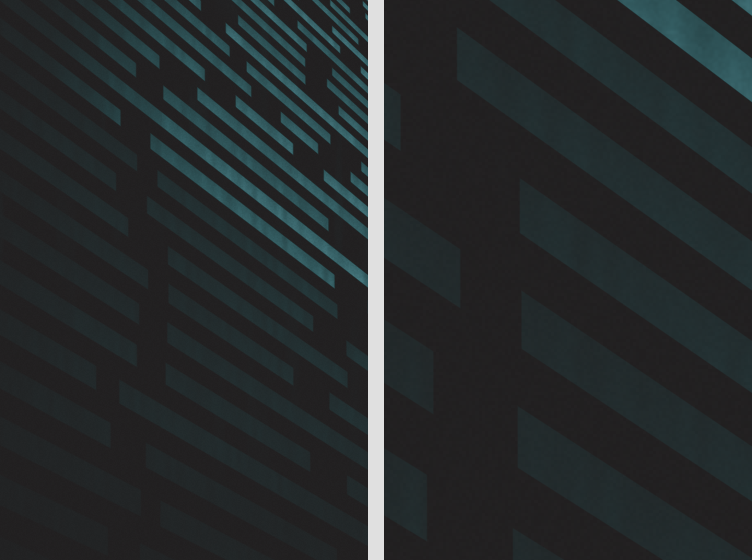
Left, the full canvas; right, a detail of the centre.
This pattern is drawn by a WebGL 1 fragment shader. Its source:

```glsl
precision highp float;

uniform vec2 u_resolution;

float hash(vec2 p) {
  return fract(sin(dot(p, vec2(12.9898, 78.233))) * 43758.5453);
}

float noise(vec2 p) {
  vec2 cell = floor(p), f = fract(p);
  f = f * f * (3.0 - 2.0 * f);
  return mix(mix(hash(cell), hash(cell + vec2(1.0, 0.0)), f.x),
             mix(hash(cell + vec2(0.0, 1.0)), hash(cell + 1.0), f.x), f.y);
}

void main() {
  // Height-based units, with y running downwards
  vec2 p = gl_FragCoord.xy / u_resolution.y;
  p.y = 1.0 - p.y;
  float pixel = 1.0 / u_resolution.y;

  // Converging rows: slope eases and spacing widens towards the bottom
  float dx = p.x - 0.30;
  float squeeze = 1.0 - 0.384 * dx;
  float depth = max(1.0 + 1.46 * (p.y - 0.87 * dx) / squeeze, 0.05);
  float level = log(depth) / 0.0573 + 0.1;
  float row = floor(level + 0.5);
  float across = level - row;
  float rowBlur = pixel * 1.46 / (depth * 0.0573 * squeeze);
  float slat = smoothstep(-rowBlur, rowBlur, 0.25 - abs(across));

  // Upright gaps break each row into planks, more often near the top
  float top = 1.0 - smoothstep(1.0, 4.0, row);
  float plank = 0.0;
  for (int k = 0; k < 5; k++) {
    float fk = float(k);
    vec2 id = vec2(row, fk * 7.0 + 3.0);
    float jitter = hash(id) - 0.5;
    float center = 0.258 + 0.18 * top + fk * mix(0.37, 0.146, top)
                 + 0.04 * jitter + 0.65 * jitter * jitter * jitter;
    float halfWidth = mix(0.016, 0.040, hash(id + 31.0)) * (1.0 - 0.25 * top);
    float present = step(0.08, hash(id + 57.0));
    float gap = smoothstep(-pixel, pixel, halfWidth - abs(p.x - center));
    slat *= 1.0 - gap * present;
    plank += step(center, p.x);
  }

  // Light from the upper right, strongest on the upper rows
  float side = p.x / 0.656;
  float light = 0.07 + 0.35 * side * (1.0 - 0.6 * p.y);
  light += 0.62 * smoothstep(0.1, 0.62, side) * step(row, 6.5);
  light *= mix(0.78, 1.1, hash(vec2(row, plank + 11.0)));
  light *= 1.0 - 0.55 * smoothstep(0.7, 1.0, p.y);

  // Worn surface: soft shading, upright streaks and fine grain
  light *= 0.95 + 0.4 * across;
  light *= 0.84 + 0.3 * noise(vec2(p.x * 110.0, p.y * 14.0 + row * 5.0));
  light *= 0.94 + 0.12 * noise(p * 420.0);

  // Faint upright supports seen between the planks
  float support = smoothstep(0.72, 0.95, noise(vec2(p.x * 38.0, p.y * 5.0)));
  light = mix(0.06 * support * (1.0 - p.y), light, slat);

  vec3 color = vec3(0.132, 0.126, 0.129)
             + vec3(0.10 * light * light, 0.28 * light, 0.30 * light);
  color += (hash(floor(p * 512.0)) - 0.5) * 0.008;
  gl_FragColor = vec4(color, 1.0);
}
```
